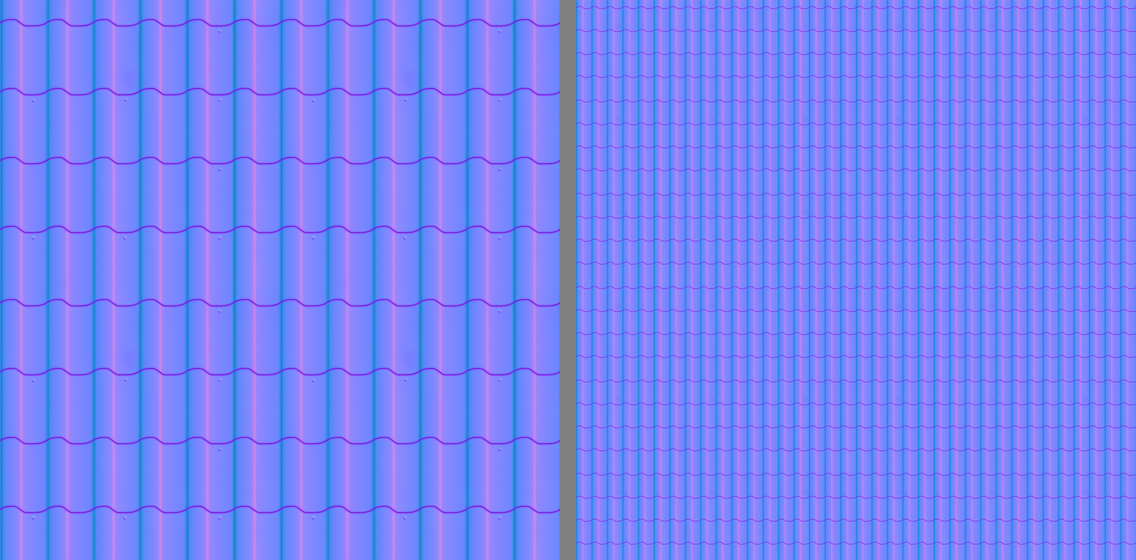
Left, the tile; right, the same tile 3 across and 3 down.
Reproduce this texture map procedurally as a three.js fragment shader.

```glsl
// Tangent-space normal map of interlocking wavy roof tiles with lipped edges and screws.
varying vec2 vUv;

#define COLUMNS 12.0       // tile columns across; one column is the unit of length
#define BLOCK 6.0          // side of the block after which details recur
#define ROWS 4.0           // tile rows in one block
#define ROW_PITCH 1.4766   // height of a row; the last one takes the remainder
#define FIRST_LIP 0.42     // crest of the first lip below the top
#define RIDGE 0.43         // place of the pink ridge across a tile
#define LIP_WIDTH 0.0195
#define LIP_DEPTH 0.76
#define SCREW_RADIUS 0.039
#define TILE_TINT 0.022
#define GRAIN 0.022
#define DENT 0.10

float hash(vec2 p) {
  vec3 q = fract(vec3(p.xyx) * 0.1031);
  q += dot(q, q.yzx + 33.33);
  return fract((q.x + q.y) * q.z);
}

// Value noise that wraps after the given number of cells
float wrapNoise(vec2 p, vec2 period) {
  vec2 i = floor(p), f = fract(p);
  f = f * f * (3.0 - 2.0 * f);
  vec2 a = mod(i, period), b = mod(i + 1.0, period);
  return mix(mix(hash(a), hash(vec2(b.x, a.y)), f.x),
             mix(hash(vec2(a.x, b.y)), hash(b), f.x), f.y);
}

float bell(float d, float width) {
  return exp(-d * d / (width * width));
}

// Drop of the lip below its crest, across one tile
float lipCurve(float u) {
  float left = max(1.0 - u / 0.2, 0.0);
  float right = max((u - 0.65) / 0.35, 0.0);
  return 0.136 * smoothstep(0.27, 0.54, u)
       + 0.052 * left * left - 0.084 * right * right * right;
}

// Sideways lean of the tile surface, written as a red level
float profileRed(float u) {
  float rise = 0.31 + 0.29 * u / RIDGE;
  float fall = mix(0.62, 0.41, pow(max((u - RIDGE) / (1.0 - RIDGE), 0.0), 0.7));
  float red = mix(rise, fall, smoothstep(RIDGE - 0.02, RIDGE + 0.02, u));
  red += 0.18 * bell(u - RIDGE, 0.03);
  return red - 0.25 * bell(min(u, 1.0 - u), 0.04);
}

void main() {
  vec2 p = vec2(vUv.x, 1.0 - vUv.y) * COLUMNS;

  // Columns, with edges that wander slightly
  float x = p.x - 0.015 - 0.0125 * cos(6.2831853 * p.x / BLOCK);
  float u = fract(x);
  float column = mod(floor(x), BLOCK);

  // Rows, measured downward from the curved lip
  float y = mod(p.y - FIRST_LIP - lipCurve(u), BLOCK);
  float row = min(floor(y / ROW_PITCH), ROWS - 1.0);
  float below = y - row * ROW_PITCH;
  float rowHeight = row < ROWS - 1.5 ? ROW_PITCH : BLOCK - (ROWS - 1.0) * ROW_PITCH;
  vec2 tile = vec2(column, row);

  // Curved surface with a slight change from tile to tile
  vec2 n = vec2(2.0 * profileRed(u) - 1.0, 0.06);
  float inside = smoothstep(0.0, 0.05, min(u, 1.0 - u));
  n += TILE_TINT * inside * (vec2(hash(tile + 3.7), hash(tile + 9.2)) - 0.5);

  // Faint horizontal grain and soft unevenness
  float grain = wrapNoise(p * vec2(2.0, 20.0), BLOCK * vec2(2.0, 20.0)) - 0.5;
  float patches = wrapNoise(p * 1.5 + 4.0, vec2(BLOCK * 1.5));
  n.y += GRAIN * grain * smoothstep(0.4, 0.9, patches);
  n += GRAIN * 0.5 * (patches - 0.5);

  // One shallow dent per block
  if (column == 2.0 && row == 0.0) {
    vec2 q = (vec2(u, below) - vec2(0.77, 1.0)) / vec2(0.13, 0.2);
    n += DENT * vec2(q.x, -q.y - 0.4) * exp(-dot(q, q)) * inside;
  }

  // Screws: every second column on odd rows, a single column on even rows
  bool hasScrew = mod(row, 2.0) == 1.0 ? mod(column, 2.0) == 0.0 : column == 4.0;
  if (hasScrew) {
    vec2 center = vec2(0.66, 0.105) + vec2(0.04, 0.02) * vec2(hash(tile), hash(tile + 5.1));
    vec2 q = (vec2(u, below) - center) / SCREW_RADIUS;
    float cap = 1.0 - smoothstep(0.7, 1.2, length(q));
    n = mix(n, vec2(q.x, -q.y) * 0.55, cap);
  }

  // Downward-facing lip, with its width taken across the slope
  float slope = (lipCurve(min(u + 0.005, 1.0)) - lipCurve(max(u - 0.005, 0.0))) / 0.01;
  float lip = bell(min(below, rowHeight - below) / sqrt(1.0 + slope * slope), LIP_WIDTH);
  n.x = mix(n.x, -0.04, lip * 0.85);
  n.y -= LIP_DEPTH * lip;

  float nz = sqrt(max(1.0 - dot(n, n), 0.0));
  gl_FragColor = vec4(vec3(n, nz) * 0.5 + 0.5, 1.0);
}
```
